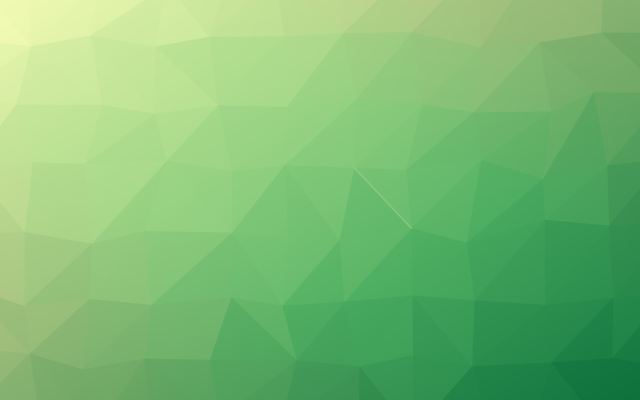
Reproduce this background procedurally as a Shadertoy shader.

```glsl
// Low-poly mesh of green triangles, pale at the upper left and deep at the lower right.

// Three random values from a point, without sine
vec3 hash3(vec2 p) {
    vec3 q = fract((p.xyx + 17.0) * vec3(0.1031, 0.1030, 0.0973));
    q += dot(q, q.yxz + 33.33);
    return fract((q.xxy + q.yzz) * q.zyx);
}

// Jittered grid vertex; one cell is a tenth of the width
vec2 meshVertex(vec2 id) {
    return id + vec2(0.45, 0.61) + 0.4 * (hash3(id).xy - 0.5);
}

float cross2(vec2 a, vec2 b) {
    return a.x * b.y - a.y * b.x;
}

// Signed distance to the line through a and b
float lineSide(vec2 p, vec2 a, vec2 b) {
    return cross2(normalize(b - a), p - a);
}

// Antialiased coverage of a triangle
float triangleCover(vec2 p, vec2 a, vec2 b, vec2 c, float px) {
    float winding = sign(cross2(b - a, c - a));
    float inside = min(winding * lineSide(p, a, b),
                   min(winding * lineSide(p, b, c), winding * lineSide(p, c, a)));
    return clamp(inside / px + 0.5, 0.0, 1.0);
}

// Diagonal colour ramp, with olive in the other two corners
vec3 greenRamp(vec2 uv, float shift) {
    float t = 0.5 * (uv.x + uv.y) + shift;
    vec3 col = mix(vec3(0.95, 0.98, 0.70), vec3(0.72, 0.88, 0.57), clamp(t / 0.25, 0.0, 1.0));
    col = mix(col, vec3(0.48, 0.77, 0.46), clamp((t - 0.25) / 0.25, 0.0, 1.0));
    col = mix(col, vec3(0.30, 0.68, 0.38), clamp((t - 0.50) / 0.15, 0.0, 1.0));
    col = mix(col, vec3(0.04, 0.43, 0.23), clamp((t - 0.65) / 0.35, 0.0, 1.0));
    return col + vec3(0.05, -0.07, -0.02) * smoothstep(0.2, 0.9, abs(uv.x - uv.y));
}

// Colour in rgb and coverage in a, mostly flat across the triangle
vec4 facet(vec2 p, vec2 a, vec2 b, vec2 c, vec2 seed, float px) {
    vec2 shadePoint = mix((a + b + c) / 3.0, p, 0.4);
    float shift = 0.045 * (hash3(seed).z - 0.5);
    float cover = triangleCover(p, a, b, c, px);
    return vec4(greenRamp(shadePoint / vec2(10.0, 6.25), shift) * cover, cover);
}

void mainImage(out vec4 fragColor, in vec2 fragCoord) {
    vec2 uv = fragCoord / iResolution.xy;
    uv.y = 1.0 - uv.y;
    vec2 p = uv * vec2(10.0, 6.25);
    float px = 10.0 / iResolution.x;
    vec2 home = floor(p - vec2(0.45, 0.61));
    vec2 seamCell = vec2(5.0, 2.0);

    // Two triangles for each nearby cell
    vec4 sum = vec4(0.0);
    for (int j = -1; j <= 1; j++) {
        for (int i = -1; i <= 1; i++) {
            vec2 id = home + vec2(i, j);
            vec2 a = meshVertex(id);
            vec2 b = meshVertex(id + vec2(1.0, 0.0));
            vec2 c = meshVertex(id + vec2(1.0, 1.0));
            vec2 d = meshVertex(id + vec2(0.0, 1.0));
            bool falling = hash3(id + 41.0).x < 0.3 || id == seamCell;
            sum += facet(p, a, b, falling ? c : d, id + 7.3, px);
            sum += facet(p, c, d, falling ? a : b, id + 91.7, px);
        }
    }
    vec3 col = sum.rgb / max(sum.a, 0.001);

    // Fine pale seam along one diagonal
    vec2 start = meshVertex(seamCell);
    vec2 along = meshVertex(seamCell + 1.0) - start;
    float h = clamp(dot(p - start, along) / dot(along, along), 0.0, 1.0);
    float seam = 1.0 - smoothstep(0.0, 0.007 + px, length(p - start - along * h));
    col = mix(col, vec3(0.75, 0.88, 0.60), 0.35 * seam);

    fragColor = vec4(col, 1.0);
}
```
